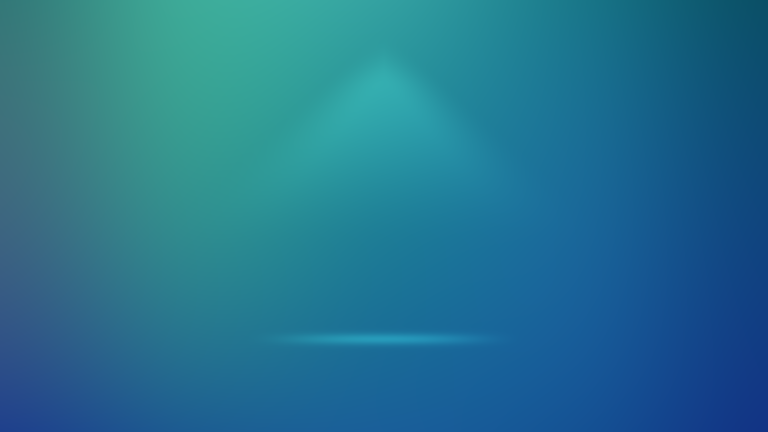
This background is drawn by a WebGL 2 fragment shader. Its source:

```glsl
#version 300 es
precision highp float;
// Soft teal-to-blue backdrop with a faint cone of light above a thin glowing line.
// Three horizontal colour ramps (bottom, middle, top) are blended by a parabola
// through the height; the cone and the line are added as smooth light masks.

uniform vec2 u_resolution;
out vec4 fragColor;

// Colour ramps, five evenly spaced stops from left to right
const int STOPS = 5;
const vec3 BOTTOM_RAMP[STOPS] = vec3[STOPS](
    vec3(0.12, 0.25, 0.55), vec3(0.11, 0.36, 0.57), vec3(0.10, 0.37, 0.60),
    vec3(0.08, 0.32, 0.58), vec3(0.07, 0.20, 0.52));
const vec3 MIDDLE_RAMP[STOPS] = vec3[STOPS](
    vec3(0.24, 0.40, 0.50), vec3(0.19, 0.56, 0.56), vec3(0.12, 0.50, 0.59),
    vec3(0.10, 0.41, 0.60), vec3(0.06, 0.27, 0.49));
const vec3 TOP_RAMP[STOPS] = vec3[STOPS](
    vec3(0.20, 0.47, 0.47), vec3(0.24, 0.67, 0.60), vec3(0.20, 0.63, 0.63),
    vec3(0.10, 0.47, 0.54), vec3(0.04, 0.31, 0.40));

// Lights, in units of the canvas height, x measured from the centre
const vec3 CONE_LIGHT = vec3(0.045, 0.105, 0.085);
const float CONE_APEX = 0.885;
const float CONE_SLOPE = 0.95;
const float CONE_REACH = 0.46;
const vec3 LINE_LIGHT = vec3(0.05, 0.18, 0.14);
const float LINE_HEIGHT = 0.215;
const float LINE_HALF_LENGTH = 0.33;
const float LINE_THICKNESS = 0.013;

// Catmull-Rom weight of a stop at distance d
float cubicWeight(float d) {
    d = abs(d);
    if (d < 1.0) return 1.0 + d * d * (1.5 * d - 2.5);
    if (d < 2.0) return 2.0 + d * (-4.0 + d * (2.5 - 0.5 * d));
    return 0.0;
}

// Smooth colour mesh over the unit square
vec3 backdrop(vec2 uv) {
    // Parabola weights for heights 0, 0.5 and 1
    float y = uv.y;
    vec3 rows = vec3((1.0 - y) * (1.0 - 2.0 * y), 4.0 * y * (1.0 - y), y * (2.0 * y - 1.0));
    vec3 color = vec3(0.0);
    for (int i = -1; i <= STOPS; i++) {
        int stop = clamp(i, 0, STOPS - 1);
        vec3 column = BOTTOM_RAMP[stop] * rows.x + MIDDLE_RAMP[stop] * rows.y
                    + TOP_RAMP[stop] * rows.z;
        color += column * cubicWeight(uv.x * float(STOPS - 1) - float(i));
    }
    return color;
}

// Cone of light that widens, softens and fades downward
float coneMask(vec2 p) {
    float depth = CONE_APEX - p.y;
    float softness = 0.06 + 0.15 * max(depth, 0.0);
    float inside = 1.0 - smoothstep(-softness, softness, abs(p.x) - CONE_SLOPE * depth);
    float fade = 1.0 - smoothstep(0.04, CONE_REACH, depth);
    return inside * fade * smoothstep(-0.05, 0.09, depth);
}

// Thin horizontal glow, tapered toward both ends
float lineMask(vec2 p) {
    float along = p.x / LINE_HALF_LENGTH;
    float across = (p.y - LINE_HEIGHT) / LINE_THICKNESS;
    float taper = max(1.0 - along * along, 0.0);
    return taper * taper * exp(-across * across);
}

void main() {
    vec2 uv = gl_FragCoord.xy / u_resolution;
    vec2 p = vec2((uv.x - 0.5) * u_resolution.x / u_resolution.y, uv.y);
    vec3 color = backdrop(uv);
    color += CONE_LIGHT * coneMask(p) + LINE_LIGHT * lineMask(p);
    fragColor = vec4(clamp(color, 0.0, 1.0), 1.0);
}
```
